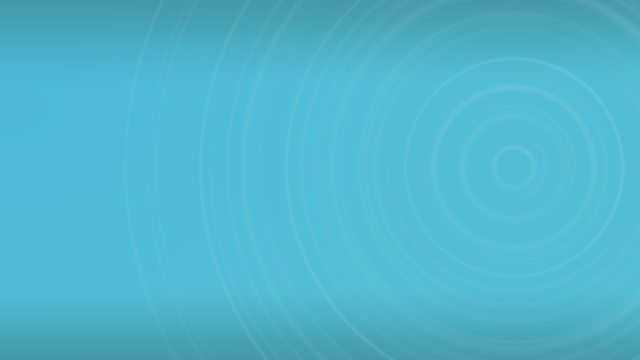
A Shadertoy shader for this background:

```glsl
const vec3 WATER = vec3(0.315, 0.742, 0.835);
const vec3 LEFT_BLUE = vec3(0.298, 0.727, 0.850);
const vec3 EDGE_SHADE = vec3(0.262, 0.590, 0.650);
const vec3 RIPPLE_LIGHT = vec3(0.60, 0.83, 0.88);
const int RING_COUNT = 15;

// Each ring: radius, half width, strength
const vec3 RINGS[RING_COUNT] = vec3[RING_COUNT](
    vec3(0.056, 0.007, 0.24), vec3(0.144, 0.009, 0.13),
    vec3(0.223, 0.009, 0.22), vec3(0.302, 0.005, 0.24),
    vec3(0.385, 0.008, 0.08), vec3(0.428, 0.007, 0.09),
    vec3(0.505, 0.014, 0.17), vec3(0.549, 0.009, 0.11),
    vec3(0.590, 0.007, 0.09), vec3(0.632, 0.005, 0.18),
    vec3(0.752, 0.009, 0.12), vec3(0.796, 0.005, 0.08),
    vec3(0.870, 0.005, 0.15), vec3(1.016, 0.004, 0.07),
    vec3(1.081, 0.004, 0.06));

float hash(float n) {
    return fract(sin(n * 127.1) * 43758.5453);
}

float noise(float x) {
    float cell = floor(x);
    return mix(hash(cell), hash(cell + 1.0), smoothstep(0.0, 1.0, x - cell));
}

// Soft line around a circle
float ringLine(float dist, float radius, float width) {
    float offset = (dist - radius) / width;
    return exp(-offset * offset);
}

// Brightness that drifts around the circle without a seam
float arcFade(vec2 dir, float seed) {
    float angle = 6.2832 * hash(seed);
    return 0.8 + 0.3 * dot(dir, vec2(cos(angle), sin(angle)));
}

float mainRings(float dist, vec2 dir) {
    float light = 0.0;
    for (int i = 0; i < RING_COUNT; i++) {
        vec3 ring = RINGS[i];
        light += ring.z * ringLine(dist, ring.x, ring.y) * arcFade(dir, float(i) + 3.0);
    }
    return light;
}

// Faint slightly off-centre ripples between the main rings
float fineRipples(vec2 p, vec2 dir) {
    float light = 0.0;
    for (int i = 0; i < 14; i++) {
        float id = float(i);
        vec2 drift = 0.012 * (vec2(hash(id + 21.0), hash(id + 47.0)) - 0.5);
        float radius = 0.09 + 0.075 * (id + 0.6 * hash(id + 9.0));
        float arc = smoothstep(0.65, 1.1, arcFade(dir, id + 60.0));
        light += 0.08 * arc * ringLine(length(p - drift), radius, 0.005);
    }
    return light;
}

vec3 backdrop(vec2 uv) {
    float blue = exp(-6.0 * dot(uv - vec2(0.0, 0.70), uv - vec2(0.0, 0.70)));
    vec3 color = mix(WATER, LEFT_BLUE, blue);
    float topShade = smoothstep(0.75, 1.04, uv.y);
    float bottomShade = 1.0 - smoothstep(-0.04, 0.22, uv.y);
    return mix(color, EDGE_SHADE, max(topShade, bottomShade));
}

void mainImage(out vec4 fragColor, in vec2 fragCoord) {
    vec2 uv = fragCoord / iResolution.xy;
    float aspect = iResolution.x / iResolution.y;
    vec2 p = (uv - vec2(0.803, 0.535)) * vec2(aspect, 1.0);
    float dist = length(p);
    vec2 dir = p / max(dist, 0.0001);

    // Ripples over the shaded water
    float light = mainRings(dist, dir) + fineRipples(p, dir);
    light += 0.035 * noise(dist * 28.0) * (1.0 - smoothstep(0.5, 1.1, dist));
    vec3 color = mix(backdrop(uv), RIPPLE_LIGHT, clamp(light, 0.0, 0.5));

    fragColor = vec4(color, 1.0);
}
```
